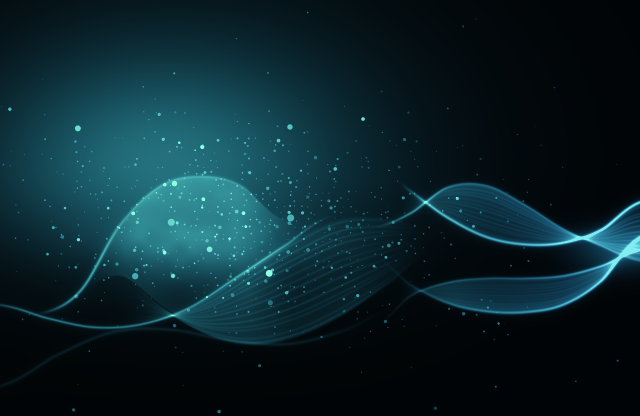
Give the GLSL for this background, as a WebGL 1 fragment shader.

```glsl
precision highp float;
// Teal light ribbons and drifting dust over a dark, softly glowing backdrop.
// Smooth height curves bound sheets and fans of thin strands; all light is
// summed as one brightness and then coloured by a teal tone ramp.
uniform vec2 u_resolution;

float hash(vec2 p) {
  p = fract(p * vec2(0.1031, 0.1137));
  p += dot(p, p.yx + 33.33);
  return fract((p.x + p.y) * p.x * 17.0);
}

float noise(vec2 p) {
  vec2 i = floor(p), f = fract(p);
  f = f * f * (3.0 - 2.0 * f);
  vec2 e = vec2(0.0, 1.0);
  return mix(mix(hash(i), hash(i + e.yx), f.x),
             mix(hash(i + e), hash(i + e.yy), f.x), f.y);
}

// Cubic interpolation weight
float weight(float t) {
  float a = abs(t);
  if (a < 1.0) return (1.5 * a - 2.5) * a * a + 1.0;
  if (a < 2.0) return ((2.5 - 0.5 * a) * a - 4.0) * a + 2.0;
  return 0.0;
}

// Height at x through eight evenly spaced knots
float height(float x, vec2 span, vec4 a, vec4 b) {
  float t = 7.0 * clamp((x - span.x) / (span.y - span.x), 0.0, 1.0);
  float sum = 0.0, total = 0.0;
  for (int i = 0; i < 4; i++) {
    float wa = weight(t - float(i)), wb = weight(t - float(i) - 4.0);
    sum += wa * a[i] + wb * b[i];
    total += wa + wb;
  }
  return sum / total;
}

// Height and slope together
vec2 curve(float x, vec2 span, vec4 a, vec4 b) {
  float h = height(x, span, a, b), e = 0.002;
  return vec2(h, (height(x + e, span, a, b) - h) / (e * 1.54));
}

float strand(float y, vec2 c, float width) {
  float d = abs(y - c.x) / sqrt(1.0 + c.y * c.y) / width;
  return exp(-d * d) + 0.22 * exp(-d * 0.45);
}

// Thin strands spread between two curves
float fan(float y, vec2 a, vec2 b) {
  float sum = 0.0;
  for (int i = 0; i < 13; i++) {
    float s = (float(i) + 0.6 * hash(vec2(float(i), 7.0))) / 12.5;
    sum += strand(y, mix(a, b, s), 0.0025) * (0.3 + 0.7 * hash(vec2(float(i), 3.0)));
  }
  return sum;
}

// Translucent fill, brightest at the first curve
float sheet(float y, float a, float b, float falloff) {
  float low = min(a, b), high = max(a, b);
  float inside = smoothstep(low - 0.003, low + 0.003, y) * (1.0 - smoothstep(high - 0.003, high + 0.003, y));
  return inside * exp(-abs(y - a) * falloff);
}

float window(float x, float a, float b, float soft) {
  return smoothstep(a, a + soft, x) * (1.0 - smoothstep(b - soft, b, x));
}

float bell(vec2 p, vec2 center, vec2 size) {
  vec2 d = (p - center) / size;
  return exp(-dot(d, d));
}

// One round speck per occupied grid cell
float dust(vec2 q, float cell, float radius, float density, float seed) {
  vec2 id = floor(q / cell) + seed;
  vec2 center = 0.2 + 0.6 * vec2(hash(id + 11.0), hash(id + 47.0));
  float r = radius * (0.35 + 0.65 * hash(id + 83.0));
  float d = length(fract(q / cell) - center) * cell;
  float disc = 1.0 - smoothstep(r - 0.0015, r + 0.0015, d);
  return disc * step(hash(id), density) * (0.3 + 0.7 * hash(id + 29.0));
}

vec3 tone(float g) {
  g = clamp(g, 0.0, 1.0);
  return g * vec3(0.26 + 0.3 * g * g, 1.0, 1.3 - 0.43 * g);
}

void main() {
  vec2 p = gl_FragCoord.xy / u_resolution;
  vec2 q = vec2(p.x * u_resolution.x / u_resolution.y, p.y);
  float x = p.x, y = p.y;

  // Backdrop glow
  float below = step(y, 0.6);
  float light = 0.016 + 0.31 * bell(p, vec2(0.25, 0.6), vec2(0.25, mix(0.25, 0.2, below)));
  light += 0.12 * bell(p, vec2(0.3, 0.62), vec2(0.38, mix(0.42, 0.28, below)));

  // Left dome and its sweeping strands
  vec2 left = vec2(0.0, 0.44), middle = vec2(0.17, 0.68);
  vec2 dome = curve(x, left, vec4(0.265, 0.247, 0.301, 0.462), vec4(0.554, 0.576, 0.554, 0.474));
  vec2 hem = curve(x, left, vec4(0.265, 0.247, 0.301, 0.337), vec4(0.267, 0.207, 0.177, 0.173));
  vec2 sweep = curve(x, vec2(0.0, 0.52), vec4(0.267, 0.235, 0.213, 0.221), vec4(0.261, 0.335, 0.41, 0.482));
  vec2 crest = curve(x, middle, vec4(0.213, 0.227, 0.273, 0.353), vec4(0.424, 0.474, 0.474, 0.448));
  vec2 trough = curve(x, middle, vec4(0.367, 0.273, 0.201, 0.171), vec4(0.189, 0.241, 0.317, 0.398));
  vec2 wake = curve(x, vec2(0.0, 0.63), vec4(0.072, 0.147, 0.203, 0.207), vec4(0.181, 0.173, 0.207, 0.267));
  float smoke = 0.6 + 0.5 * noise(q * vec2(7.0, 14.0)) + 0.2 * noise(q * 30.0);
  light += 0.23 * smoke * sheet(y, dome.x, hem.x, 3.0) * window(x, 0.13, 0.47, 0.1);
  light += 0.17 * smoke * bell(p, vec2(0.33, 0.42), vec2(0.15, 0.06));
  light += strand(y, dome, 0.0035) * (0.12 * window(x, 0.12, 0.43, 0.1) + 0.42 * window(x, 0.05, 0.21, 0.07));
  light += 0.33 * strand(y, sweep, 0.003) * window(x, -0.06, 0.53, 0.12);
  light += 0.08 * fan(y, crest, trough) * window(x, 0.17, 0.67, 0.16);
  light += 0.09 * sheet(y, trough.x, crest.x, 4.0) * window(x, 0.17, 0.68, 0.15);
  light += 0.07 * strand(y, wake, 0.004) * window(x, -0.1, 0.62, 0.15);

  // Right crossing ribbons
  vec2 right = vec2(0.58, 1.0);
  vec2 hill = curve(x, right, vec4(0.452, 0.486, 0.55, 0.554), vec4(0.508, 0.45, 0.408, 0.373));
  vec2 valley = curve(x, right, vec4(0.608, 0.542, 0.476, 0.43), vec4(0.412, 0.416, 0.448, 0.514));
  vec2 bowl = curve(x, right, vec4(0.388, 0.317, 0.271, 0.251), vec4(0.249, 0.267, 0.325, 0.43));
  vec2 shelf = curve(x, right, vec4(0.207, 0.287, 0.321, 0.331), vec4(0.331, 0.337, 0.361, 0.398));
  float rise = smoothstep(0.62, 0.72, x), edge = smoothstep(0.75, 1.0, x);
  light += strand(y, hill, 0.003) * (0.18 * smoothstep(0.58, 0.67, x) + 0.22 * window(x, 0.58, 0.72, 0.06));
  light += strand(y, valley, 0.0035) * (0.5 + 0.25 * edge) * smoothstep(0.62, 0.68, x);
  light += rise * (0.2 * sheet(y, hill.x, valley.x, 7.0) + (0.06 + 0.08 * edge) * fan(y, hill, valley));
  light += strand(y, bowl, 0.0035) * (0.3 + 0.35 * edge) * smoothstep(0.58, 0.78, x);
  light += strand(y, shelf, 0.003) * (0.16 + 0.3 * edge) * smoothstep(0.58, 0.7, x);
  light += rise * (0.2 * sheet(y, bowl.x, shelf.x, 8.0) + (0.03 + 0.08 * edge) * fan(y, bowl, shelf));
  light += 0.25 * bell(p, vec2(0.97, 0.4), vec2(0.07, 0.05));

  // Scattered dust, densest around the middle left
  float cloud = bell(p, vec2(0.4, 0.46), vec2(0.26, 0.19));
  light += 0.85 * dust(q, 0.075, 0.0085, 0.5 * cloud, 5.0);
  light += 0.6 * dust(q, 0.034, 0.0045, 0.6 * cloud, 140.0);
  light += 0.4 * dust(q, 0.016, 0.0025, 0.6 * cloud, 310.0);

  // Cooler hue toward the right
  vec3 color = tone(light) * mix(vec3(1.0), vec3(0.9, 0.93, 1.08), smoothstep(0.55, 0.9, x));
  gl_FragColor = vec4(color, 1.0);
}
```
